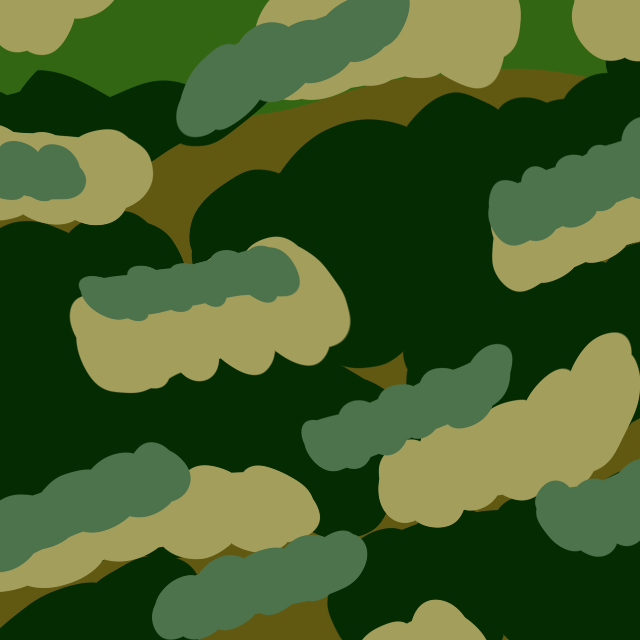
Reproduce this pattern procedurally as a Shadertoy shader.

```glsl
// Hand-painted camouflage: broad lumpy brush strokes, rising to the right, stacked
// in flat layers. Each layer is a staggered grid of strokes; every stroke is a
// capsule with round dabs along both sides, bent by gradient noise.

const vec3 LEAF  = vec3(0.20, 0.40, 0.07);
const vec3 BROWN = vec3(0.38, 0.35, 0.07);
const vec3 DARK  = vec3(0.02, 0.17, 0.01);
const vec3 KHAKI = vec3(0.64, 0.62, 0.36);
const vec3 SAGE  = vec3(0.30, 0.45, 0.30);

const float STROKE_ANGLE = 0.29;
const int DABS_PER_SIDE = 4;

vec2 hash2(vec2 p) {
    vec3 h = fract(p.xyx * vec3(0.1031, 0.1030, 0.0973));
    h += dot(h, h.yzx + 33.33);
    return fract((h.xx + h.yz) * h.zy);
}

float gradientDot(vec2 corner, vec2 offset) {
    float angle = 6.2832 * hash2(corner + 71.0).x;
    return dot(vec2(cos(angle), sin(angle)), offset);
}

float gradientNoise(vec2 p) {
    vec2 i = floor(p), f = fract(p);
    vec2 u = f * f * f * (f * (f * 6.0 - 15.0) + 10.0);
    vec2 e = vec2(1.0, 0.0);
    float low  = mix(gradientDot(i, f), gradientDot(i + e, f - e), u.x);
    float high = mix(gradientDot(i + e.yx, f - e.yx), gradientDot(i + 1.0, f - 1.0), u.x);
    return mix(low, high, u.y);
}

vec2 noise2(vec2 p) {
    return vec2(gradientNoise(p), gradientNoise(p + 37.5));
}

// Distance to one stroke centred on the origin: a core with dabs on alternate sides.
float strokeDistance(vec2 p, float halfLength, float radius, vec2 id) {
    float past = max(abs(p.x) - halfLength, 0.0);
    float d = length(vec2(past, p.y)) - 0.85 * radius;
    for (int k = -DABS_PER_SIDE; k <= DABS_PER_SIDE; k++) {
        float step01 = float(k);
        vec2 rnd = hash2(id * 3.0 + vec2(step01, 19.0));
        float side = mod(step01, 2.0) < 0.5 ? 1.0 : -1.0;
        vec2 centre = vec2(halfLength * (step01 + 0.5 * (rnd.x - 0.5)) / float(DABS_PER_SIDE),
                           side * radius * (0.25 + 0.2 * rnd.y));
        d = min(d, length(p - centre) - radius * (0.62 + 0.22 * rnd.x));
    }
    return d;
}

// Distance to a brick-like grid of jittered strokes.
float strokeLayer(vec2 p, vec2 cell, float halfLength, float radius, float seed) {
    float d = 1.0;
    float baseRow = floor(p.y / cell.y);
    for (int j = -1; j <= 1; j++) {
        float row = baseRow + float(j);
        float stagger = 0.5 * mod(row, 2.0);
        float baseColumn = floor(p.x / cell.x - stagger);
        for (int i = -1; i <= 1; i++) {
            vec2 id = vec2(baseColumn + float(i), row) + seed;
            vec2 jitter = 0.28 * (hash2(id) - 0.5);
            vec2 shape = hash2(id + 7.0);
            vec2 centre = (id - seed + vec2(stagger, 0.0) + 0.5 + jitter) * cell;
            vec2 local = p - centre;
            local.y -= 0.4 * (shape.x - 0.5) * local.x;
            float size = mix(0.85, 1.15, shape.y);
            d = min(d, strokeDistance(local, halfLength / size, radius * size, id));
        }
    }
    return d;
}

vec3 paint(vec3 under, vec3 colour, float d, float pixel) {
    return mix(colour, under, smoothstep(-0.75 * pixel, 0.75 * pixel, d));
}

void mainImage(out vec4 fragColor, in vec2 fragCoord) {
    float pixel = 1.0 / iResolution.y;
    vec2 p = fragCoord * pixel;

    // Turn along the strokes, then bend them and roughen their outlines.
    float c = cos(STROKE_ANGLE), s = sin(STROKE_ANGLE);
    vec2 q = vec2(c * p.x + s * p.y, c * p.y - s * p.x);
    q += 0.11 * noise2(p * 2.4) + 0.006 * noise2(p * 15.0);

    // Ground: brown, with a leaf-green strip left open along the top.
    float wave = 0.07 * gradientNoise(vec2(p.x * 3.0, 0.5));
    float skyline = 0.885 + wave + 0.025 * abs(sin(p.x * 20.0 + 8.0 * wave));
    vec3 colour = paint(LEAF, BROWN, p.y - 0.85 - wave, pixel);

    // Stroke layers from the bottom up.
    float dark  = strokeLayer(q, vec2(0.80, 0.30), 0.30, 0.130, 11.0);
    float khaki = strokeLayer(q + vec2(0.15, 0.10), vec2(0.62, 0.33), 0.165, 0.086, 42.0);
    float sage  = strokeLayer(q + vec2(0.40, 0.22), vec2(0.58, 0.27), 0.135, 0.053, 83.0);
    colour = paint(colour, DARK, max(dark, p.y - skyline), pixel);
    colour = paint(colour, KHAKI, khaki, pixel);
    colour = paint(colour, SAGE, sage, pixel);

    fragColor = vec4(colour, 1.0);
}
```
